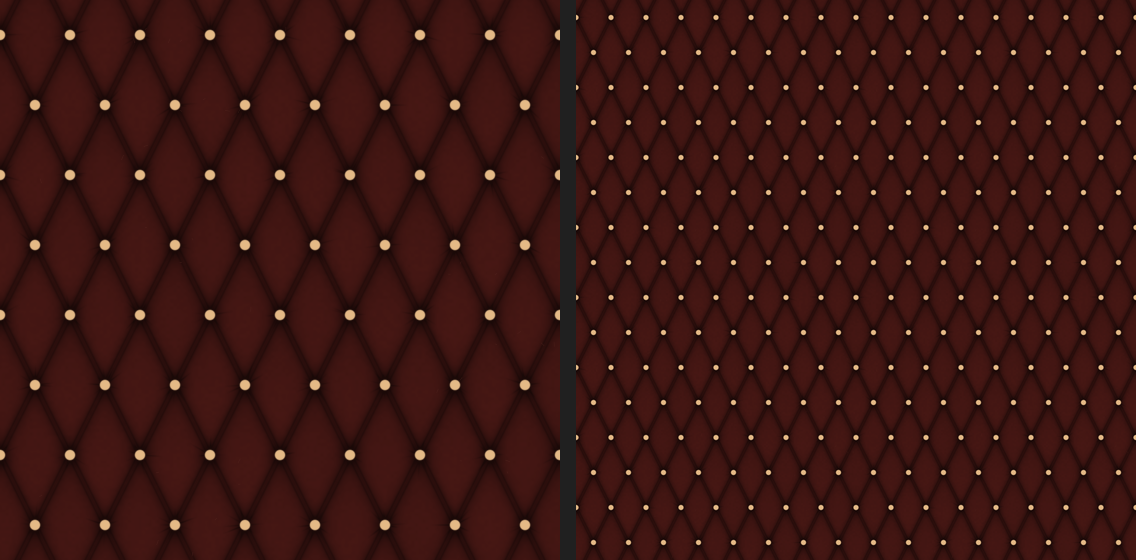
Left, the tile; right, the same tile 2 across and 2 down.
This pattern is drawn by a WebGL 2 fragment shader. Its source:

```glsl
#version 300 es
precision highp float;
// Deep-buttoned dark red leather: diamond pads, piped seams and brass buttons.
// Two diagonal coordinates a and b are whole numbers on the seams; buttons sit
// where both are whole. Creases, grain and scuffs are hashed on wrapped cells.

uniform vec2 u_resolution;
out vec4 fragColor;

const vec2 REPEATS = vec2(8.0, 4.0);
const vec2 FIRST_BUTTON = vec2(0.5, 0.25);
const float BUTTON_RADIUS = 0.0092;
const vec3 LEATHER = vec3(0.268, 0.088, 0.075);
const vec3 SCUFF = vec3(0.36, 0.17, 0.14);
const vec3 BRASS = vec3(0.895, 0.725, 0.525);

float hash(vec2 p) {
    return fract(sin(dot(p, vec2(127.1, 311.7))) * 43758.5453);
}

// Value noise that wraps after "cells" steps.
float tileNoise(vec2 uv, float cells) {
    vec2 p = uv * cells;
    vec2 i = floor(p);
    vec2 f = fract(p);
    f = f * f * (3.0 - 2.0 * f);
    vec2 lo = mod(i, cells);
    vec2 hi = mod(i + 1.0, cells);
    return mix(mix(hash(lo), hash(vec2(hi.x, lo.y)), f.x),
               mix(hash(vec2(lo.x, hi.y)), hash(hi), f.x), f.y);
}

// Identity of a lattice point or pad, the same on opposite canvas edges.
vec2 wrappedId(vec2 ab) {
    return mod(vec2(ab.x + ab.y, ab.x - ab.y), 2.0 * REPEATS);
}

float bell(float x, float width) {
    return exp(-x * x / (width * width));
}

// Brightness across one seam: soft valley, two grooves, raised piping.
float seamShade(float d) {
    float valley = 0.55 * exp(-d / 0.0085);
    float groove = 0.10 * bell(d - 0.0040, 0.0016);
    float piping = 0.17 * bell(d, 0.0022);
    return 1.0 - valley - groove + piping;
}

// Fine folds fanning out from a button, different for each one.
float creases(vec2 q, vec2 id) {
    float sum = 0.0;
    for (int i = 0; i < 9; i++) {
        float k = float(i);
        float angle = (k + hash(id + k * 1.7)) * 6.28319 / 9.0;
        vec2 dir = vec2(cos(angle), sin(angle));
        float along = dot(q, dir);
        float across = dot(q, vec2(-dir.y, dir.x));
        float reach = mix(0.022, 0.048, hash(id + k * 3.1 + 5.0));
        float fade = smoothstep(0.004, 0.012, along)
                   * (1.0 - smoothstep(0.012, reach, along));
        sum += fade * bell(across, 0.0016) * hash(id + k * 2.3 + 9.0);
    }
    return sum;
}

// Rare short pale marks, one at most per wrapped cell.
float scuffs(vec2 uv, float cells) {
    vec2 id = mod(floor(uv * cells), cells);
    vec2 q = (fract(uv * cells) - 0.5) / cells;
    float angle = 6.28319 * hash(id + 2.0);
    vec2 dir = vec2(cos(angle), sin(angle));
    float halfLength = mix(0.001, 0.004, hash(id + 7.0));
    vec2 offAxis = q - dir * clamp(dot(q, dir), -halfLength, halfLength);
    return step(0.985, hash(id + 13.0)) * bell(length(offAxis), 0.0009);
}

void main() {
    vec2 uv = gl_FragCoord.xy / u_resolution;
    float pixel = 1.0 / min(u_resolution.x, u_resolution.y);

    // Diagonal coordinates and distances to the two seam families.
    vec2 p = uv * REPEATS - FIRST_BUTTON;
    vec2 ab = vec2(p.x + p.y, p.x - p.y);
    vec2 node = floor(ab + 0.5);
    vec2 seam = abs(ab - node) / length(REPEATS);

    // Offset from the nearest button.
    vec2 q = (p - 0.5 * vec2(node.x + node.y, node.x - node.y)) / REPEATS;
    float r = length(q);

    // Padded diamonds, a little darker under their upper edges.
    vec2 inPad = fract(ab);
    float height = inPad.x - inPad.y;
    float inside = smoothstep(0.003, 0.014, min(seam.x, seam.y));
    float shade = seamShade(seam.x) * seamShade(seam.y);
    shade *= 1.0 - 0.06 * height * inside;
    shade *= 1.0 + 0.03 * (hash(wrappedId(floor(ab))) - 0.5) * inside;

    // Pull of the button: pressed shadow and folds.
    shade *= 1.0 - 0.30 * bell(r, 0.020);
    shade *= 1.0 - 0.28 * min(creases(q, wrappedId(node)), 1.0);

    // Leather grain and wear.
    shade *= 1.0 + 0.05 * (tileNoise(uv, 160.0) - 0.5)
                 + 0.04 * (tileNoise(uv, 12.0) - 0.5);
    vec3 color = LEATHER * max(shade, 0.38);
    color = mix(color, SCUFF, 0.25 * scuffs(uv, 48.0));

    // Flat brass button.
    float button = 1.0 - smoothstep(-pixel, pixel, r - BUTTON_RADIUS);
    color = mix(color, BRASS, button);
    fragColor = vec4(color, 1.0);
}
```
